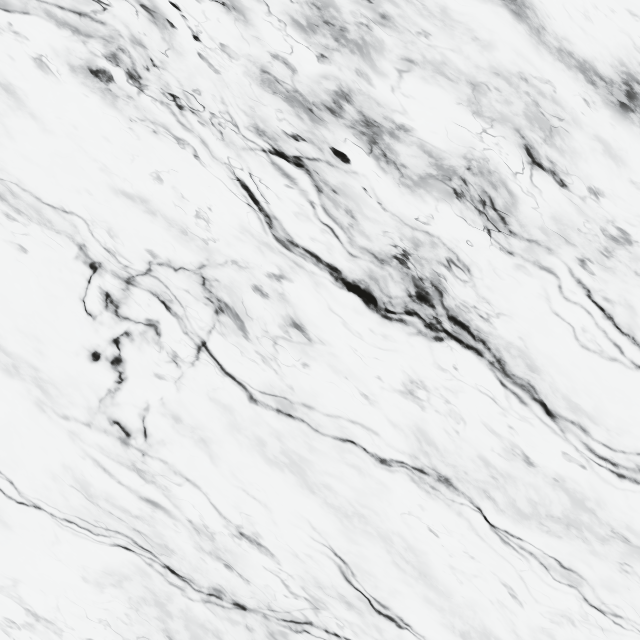
A Shadertoy shader for this texture:

```glsl
// White marble with diagonal grey veins, smoky wisps and dark mineral flecks.

const vec3 WHITE = vec3(0.957, 0.961, 0.961);
const vec3 SMOKE = vec3(0.64, 0.65, 0.658);
const vec3 MINERAL = vec3(0.1, 0.1, 0.09);

float hash(vec2 p) {
    return fract(sin(dot(p, vec2(127.1, 311.7))) * 43758.5453);
}

float noise(vec2 p) {
    vec2 i = floor(p), f = fract(p);
    f = f * f * (3.0 - 2.0 * f);
    return mix(mix(hash(i), hash(i + vec2(1, 0)), f.x),
               mix(hash(i + vec2(0, 1)), hash(i + vec2(1, 1)), f.x), f.y);
}

float fbm(vec2 p) {
    float sum = 0.0, amp = 0.533;
    for (int i = 0; i < 4; i++) {
        sum += amp * noise(p);
        p = mat2(1.6, 1.2, -1.2, 1.6) * p + 17.3;
        amp *= 0.5;
    }
    return sum;
}

float bell(float d, float width) {
    return exp(-d * d / (width * width));
}

// Soft window along the vein direction
float span(float s, float from, float to) {
    return smoothstep(from - 0.08, from + 0.08, s) * (1.0 - smoothstep(to - 0.08, to + 0.08, s));
}

// Four wandering strands with a one-sided smoky halo; st = (along, across)
float vein(vec2 st, float base, float slope, float width, float halo, float seed) {
    float bend = 0.15 * (fbm(vec2(st.x * 3.0, st.y * 1.5 + seed)) - 0.5);
    float ragged = 0.012 * (fbm(st * vec2(28.0, 45.0) + seed) - 0.5);
    float d = st.y - base - slope * st.x - bend - ragged;
    float ink = 0.0;
    for (int i = 0; i < 4; i++) {
        float k = float(i);
        float offset = (noise(vec2(st.x * 5.0, seed + 7.0 * k)) - 0.4) * width * 8.0 * k;
        float thick = width * mix(0.35, 0.85, noise(vec2(st.x * 18.0, seed + 3.7 * k)));
        float fade = smoothstep(0.2, 0.8, noise(vec2(st.x * 10.0, seed + 11.0 * k)));
        ink += bell(d - offset, thick) * (0.2 + 0.8 * fade) * (1.0 - 0.18 * k);
    }
    float side = smoothstep(-width, width, d) * exp(-max(d, 0.0) / (width * 4.5));
    float smoke = smoothstep(0.35, 0.65, fbm(st * vec2(8.0, 30.0) + seed));
    return ink + halo * side * smoke;
}

// Broken lines along the contours of stretched noise
float streaks(vec2 st, vec2 scale, float seed) {
    float ridge = abs(fbm(st * scale + seed) - 0.5);
    float gaps = smoothstep(0.42, 0.66, fbm(st * scale * 0.8 + seed + 31.0));
    return (1.0 - smoothstep(0.0, 0.045, ridge)) * gaps;
}

// Dark elongated grains
float flecks(vec2 st, vec2 scale, float seed) {
    return smoothstep(0.64, 0.78, fbm(st * scale + seed));
}

// Ragged outline around a clear pocket
float pocket(vec2 p, vec2 centre, vec2 radius, float seed) {
    vec2 jag = vec2(fbm(p * 17.0 + seed), fbm(p * 17.0 + seed + 40.0)) - 0.5;
    float d = (length((p - centre + 0.12 * jag) / radius) - 1.0) * min(radius.x, radius.y);
    float broken = smoothstep(0.38, 0.62, fbm(p * 20.0 + seed + 9.0));
    return (bell(d, 0.004) + 0.5 * bell(d, 0.012)) * broken;
}

void mainImage(out vec4 fragColor, in vec2 fragCoord) {
    vec2 uv = fragCoord / iResolution.xy;
    vec2 warp = vec2(fbm(uv * 5.0), fbm(uv * 5.0 + 23.0)) - 0.5;
    vec2 p = uv + 0.05 * warp;

    // Coordinates along and across the slanted bedding
    vec2 st = vec2(dot(p, vec2(0.78, -0.62)), dot(p, vec2(0.62, 0.78)));
    float s = st.x;

    // Main veins
    float core = 0.6 + 0.6 * bell(s - 0.1, 0.25);
    float ink = core * vein(st, 0.78, 0.0, 0.006, 0.5, 3.0);
    ink += 0.55 * vein(st, 0.58, 0.07, 0.0044, 0.35, 14.0);
    ink += 0.55 * vein(st, 0.22, 0.3, 0.0032, 0.15, 27.0);

    // Short side veins
    ink += 0.75 * span(s, -0.22, 0.26) * vein(st, 0.87, -0.05, 0.005, 0.4, 41.0);
    ink += 0.6 * span(s, 0.1, 0.8) * vein(st, 1.0, -0.04, 0.0055, 0.5, 52.0);
    ink += 0.4 * span(s, -0.15, 0.2) * vein(st, 0.32, -0.05, 0.007, 0.6, 66.0);
    ink += 0.6 * span(s, 0.3, 0.5) * vein(st, 0.43, 0.0, 0.0035, 0.2, 73.0);

    // Smoky band swelling into a dark cloud
    vec2 fromCloud = p - vec2(0.98, 0.86);
    float cloud = exp(-dot(fromCloud, fromCloud) / 0.0016);
    ink += 0.55 * bell(st.y - 1.25, 0.018) * (0.2 + fbm(st * vec2(12.0, 40.0)));
    ink += 0.55 * cloud * (0.4 + fbm(p * 22.0));

    // Fractured upper belt, with sparse traces elsewhere
    float belt = bell(st.y - 0.95, 0.18) * (1.0 - smoothstep(-0.05, 0.4, s));
    float patches = smoothstep(0.45, 0.65, fbm(st * vec2(4.0, 9.0) + 5.0));
    float broken = belt * (0.2 + 0.8 * patches) + 0.22 * patches;
    ink += 0.6 * broken * streaks(st, vec2(7.0, 24.0), 8.0);
    ink += 0.5 * broken * streaks(st, vec2(15.0, 42.0), 19.0);
    ink += 1.2 * broken * flecks(st, vec2(17.0, 52.0), 35.0);

    // Ragged pockets at the left
    ink += 0.3 * pocket(p, vec2(0.28, 0.51), vec2(0.075, 0.065), 2.0);
    ink += 0.6 * pocket(p, vec2(0.21, 0.4), vec2(0.06, 0.08), 12.0);
    ink += 0.6 * pocket(p, vec2(0.16, 0.53), vec2(0.035, 0.045), 21.0);

    // Pale wisps
    float wisps = smoothstep(0.48, 0.78, fbm(st * vec2(5.0, 18.0) + 50.0));
    ink += wisps * (0.12 + 0.32 * belt) + 0.02 * fbm(st * vec2(8.0, 20.0));

    // Fine grain, then a curve that clears the ground and deepens the veins
    float grain = smoothstep(0.28, 0.72, fbm(st * vec2(45.0, 110.0) + 80.0));
    ink *= mix(0.5, 1.5, grain);
    ink *= 0.65 + 1.25 * ink;

    // Ink to stone colour
    float tone = 1.0 - exp(-ink);
    vec3 stone = mix(WHITE, SMOKE, min(2.0 * tone, 1.0));
    stone = mix(stone, MINERAL, clamp(2.0 * tone - 1.0, 0.0, 1.0));
    fragColor = vec4(stone, 1.0);
}
```
